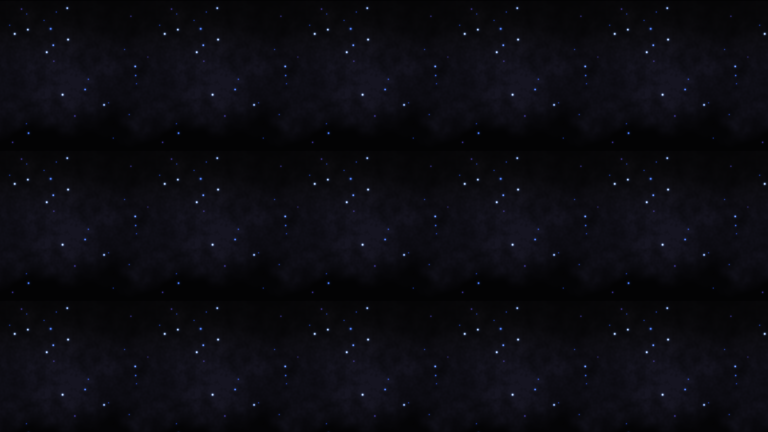
Reproduce this texture procedurally as a Shadertoy shader.

```glsl
// Night sky tiles: dusky blue-violet haze fading to black, sprinkled with small blue stars.

const float TILES_DOWN = 2.88;   // tiles per canvas height, counted from the top left
const int STAR_COUNT = 30;

const vec3 VOID_COLOR = vec3(0.010, 0.010, 0.014);
const vec3 GREY_HAZE = vec3(0.054, 0.050, 0.062);
const vec3 VIOLET_HAZE = vec3(0.068, 0.065, 0.104);
const vec3 DEEP_BLUE = vec3(0.06, 0.14, 0.42);
const vec3 BRIGHT_BLUE = vec3(0.26, 0.46, 0.95);
const vec3 VIOLET_BLUE = vec3(0.28, 0.24, 0.75);
const vec3 PALE_BLUE = vec3(0.72, 0.84, 1.00);

// Two random values in 0..1 from an integer cell and a seed
vec2 hash2(ivec2 cell, int seed) {
    uvec2 h = uvec2(cell + 17 * seed) * 1664525u + 1013904223u;
    h.x += h.y * 1664525u;
    h.y += h.x * 1664525u;
    h ^= h >> 16u;
    h.x += h.y * 1664525u;
    h.y += h.x * 1664525u;
    h ^= h >> 16u;
    return vec2(h & 65535u) / 65535.0;
}

// Dot product of a cell corner's random gradient with the offset from it
float cornerSlope(ivec2 cell, vec2 offset, int period, int seed) {
    float angle = 6.28318 * hash2(cell % period, seed).x;
    return dot(vec2(cos(angle), sin(angle)), offset);
}

// Gradient noise that repeats every "period" cells
float gradientNoise(vec2 p, int period, int seed) {
    ivec2 cell = ivec2(floor(p));
    vec2 f = fract(p);
    vec2 u = f * f * f * (f * (f * 6.0 - 15.0) + 10.0);
    float a = cornerSlope(cell, f, period, seed);
    float b = cornerSlope(cell + ivec2(1, 0), f - vec2(1, 0), period, seed);
    float c = cornerSlope(cell + ivec2(0, 1), f - vec2(0, 1), period, seed);
    float d = cornerSlope(cell + ivec2(1, 1), f - vec2(1, 1), period, seed);
    return mix(mix(a, b, u.x), mix(c, d, u.x), u.y);
}

// Layered noise over one tile, seamless across its sides
float tileFbm(vec2 p, int period, int octaves, float gain, int seed) {
    float sum = 0.0, amplitude = 1.0;
    for (int i = 0; i < octaves; i++) {
        sum += amplitude * gradientNoise(p * float(period), period, seed + i);
        amplitude *= gain;
        period *= 2;
    }
    return sum;
}

// Mottled haze: brightest below the middle, nearly black at the tile's foot
vec3 hazeColor(vec2 p, float pixel) {
    float ragged = p.y + 0.16 * tileFbm(p, 3, 3, 0.6, 5);
    float band = smoothstep(-0.28, 0.48, ragged) * (1.0 - smoothstep(0.58, 0.96, ragged));
    band *= smoothstep(0.0, 1.5 * pixel, p.y);
    float column = 0.93 + 0.14 * cos(6.28318 * (p.x - 0.33));
    float clouds = column + 0.65 * tileFbm(p, 3, 3, 0.65, 3);
    float grain = 1.0 + 0.32 * tileFbm(p, 14, 3, 0.8, 11);
    vec3 haze = mix(GREY_HAZE, VIOLET_HAZE, smoothstep(0.05, 0.5, p.y));
    return mix(VOID_COLOR, haze, clamp(band * clouds * grain, 0.0, 1.25));
}

// Soft round falloff, kept no narrower than a pixel
float softDot(float dist, float radius, float pixel) {
    float r = max(radius, 0.55 * pixel);
    return exp(-dist * dist / (r * r));
}

// One star: coloured disc, faint halo and, if very bright, a pale core
vec3 starLight(float dist, float power, float hue, float pixel) {
    float radius = mix(0.0050, 0.0078, power);
    vec3 tint = mix(DEEP_BLUE, BRIGHT_BLUE, smoothstep(0.1, 0.75, power));
    tint = mix(tint, VIOLET_BLUE * (0.35 + 0.65 * power), step(0.82, hue));
    float paleness = smoothstep(0.55, 0.95, power) * step(hue, 0.7);
    vec3 core = mix(tint, PALE_BLUE, paleness);
    return core * softDot(dist, radius, pixel)
         + tint * 0.06 * softDot(dist, 2.2 * radius, pixel);
}

// Scattered stars, denser toward the top of the tile
vec3 starField(vec2 p, float pixel) {
    vec3 light = vec3(0.0);
    for (int i = 0; i < STAR_COUNT; i++) {
        vec2 jitter = hash2(ivec2(i, 5), 23);
        vec2 look = hash2(ivec2(i, 9), 41);
        vec2 star = vec2(fract(float(i) * 0.618 + 0.6 * jitter.x),
                         0.05 + 0.93 * pow((float(i) + jitter.y) / float(STAR_COUNT), 1.4));
        vec2 away = p - star;
        away -= round(away);
        light += starLight(length(away), pow(look.x, 1.7), look.y, pixel);
    }
    return light;
}

void mainImage(out vec4 fragColor, in vec2 fragCoord) {
    float pixel = TILES_DOWN / iResolution.y;
    vec2 fromTopLeft = vec2(fragCoord.x, iResolution.y - fragCoord.y);
    vec2 p = fract(fromTopLeft * pixel);
    vec3 color = hazeColor(p, pixel) + starField(p, pixel);
    fragColor = vec4(min(color, 1.0), 1.0);
}
```
